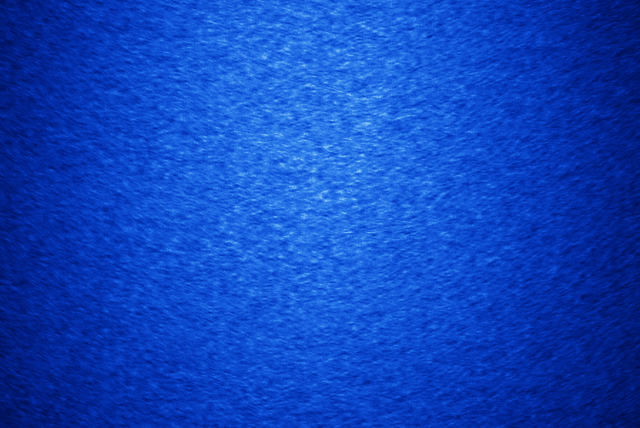
Write a WebGL 1 fragment shader that draws this texture.

```glsl
precision highp float;

uniform vec2 u_resolution;

// Light pool, in fractions of the canvas
const vec2 LIGHT_CENTER = vec2(0.49, 0.70);
const float LIGHT_HEIGHT = 0.80;
const float WIDTH_BOTTOM = 0.42;
const float WIDTH_TOP = 0.36;
const float LIGHT_PEAK = 0.435;
const float AMBIENT = 0.035;

// Fibres, in units of the canvas height
const int FIBRE_LAYERS = 4;
const vec2 FIBRE_FREQUENCY = vec2(62.0, 205.0);
const float FIBRE_BEND = 0.28;
const float FIBRE_SPREAD = 0.55;
const float FIBRE_CONTRAST = 1.25;
const float GRAIN_FREQUENCY = 300.0;
const float GRAIN_CONTRAST = 0.22;
const float MOTTLE_CONTRAST = 0.14;
const float SPARKLE = 0.16;

float hash(vec2 p) {
  return fract(sin(dot(p, vec2(12.9898, 78.233))) * 43758.5453);
}

float valueNoise(vec2 p) {
  vec2 cell = floor(p);
  vec2 f = fract(p);
  f = f * f * (3.0 - 2.0 * f);
  float low = mix(hash(cell), hash(cell + vec2(1.0, 0.0)), f.x);
  float high = mix(hash(cell + vec2(0.0, 1.0)), hash(cell + vec2(1.0, 1.0)), f.x);
  return mix(low, high, f.y);
}

// Tall soft glow that widens toward the bottom
float lightPool(vec2 uv) {
  vec2 radius = vec2(mix(WIDTH_BOTTOM, WIDTH_TOP, uv.y), LIGHT_HEIGHT);
  vec2 d = (uv - LIGHT_CENTER) / radius;
  return AMBIENT + LIGHT_PEAK * exp(-dot(d, d));
}

// Crossing layers of short strands, centred on zero
float fibres(vec2 p) {
  float sum = 0.0;
  for (int i = 0; i < FIBRE_LAYERS; i++) {
    float layer = float(i);
    float tilt = FIBRE_SPREAD * (layer / float(FIBRE_LAYERS - 1) - 0.5);
    vec2 q = vec2(p.x, p.y + tilt * p.x);
    sum += valueNoise(q * FIBRE_FREQUENCY * (1.0 + 0.13 * layer) + 37.0 * layer) - 0.5;
  }
  return sum / float(FIBRE_LAYERS);
}

// Deep navy to pale azure, driven by the green level
vec3 blueRamp(float level) {
  float red = 1.1 * pow(level, 2.5);
  float blue = 0.95 * (1.0 - exp(-6.6 * level));
  return vec3(red, level, blue);
}

void main() {
  vec2 uv = gl_FragCoord.xy / u_resolution;
  vec2 p = (gl_FragCoord.xy - 0.5 * u_resolution) / u_resolution.y;

  // Strands sag in the middle and wander slightly
  vec2 felt = p;
  felt.y -= FIBRE_BEND * p.x * p.x;
  felt.y += 0.012 * (valueNoise(p * vec2(9.0, 14.0) + 50.0) - 0.5);

  float strand = fibres(felt);
  float grain = valueNoise(p * GRAIN_FREQUENCY + 400.0) - 0.5;
  float mottle = valueNoise(felt * vec2(22.0, 55.0) + 90.0) - 0.5;
  float relief = FIBRE_CONTRAST * strand + GRAIN_CONTRAST * grain + MOTTLE_CONTRAST * mottle;

  float light = lightPool(uv);
  float level = light * (1.0 + relief);
  level += SPARKLE * light * smoothstep(0.12, 0.32, strand + 0.2 * grain);

  gl_FragColor = vec4(blueRamp(clamp(level, 0.0, 1.0)), 1.0);
}
```
